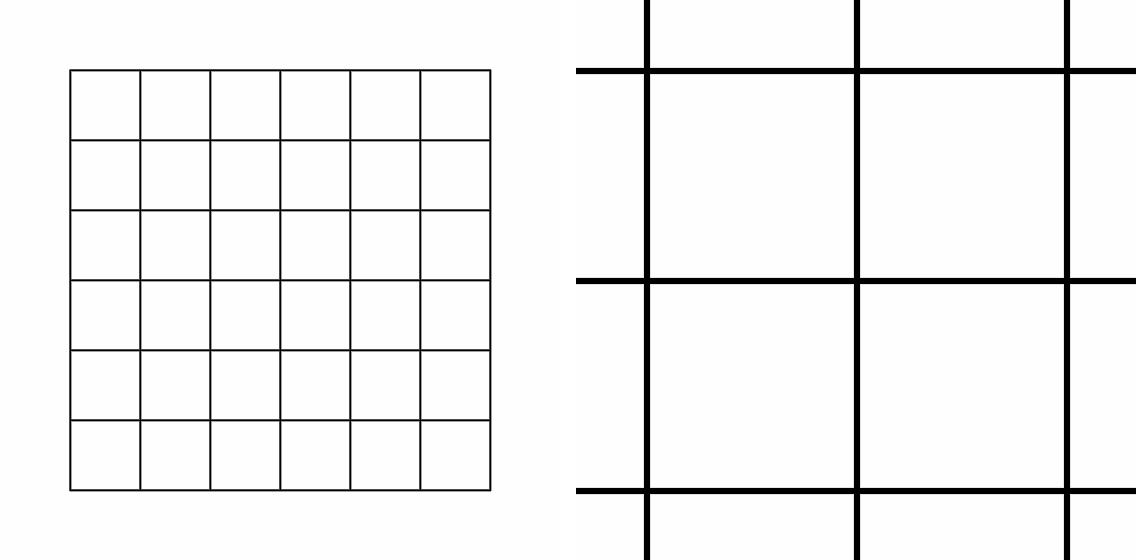
Left: the whole. Right: its middle third, enlarged.
A WebGL 1 fragment shader for this pattern:

```glsl
precision highp float;
// A six by six grid of square cells, ruled in thin black lines on white.

uniform vec2 u_resolution;

const float CELLS = 6.0;
const float CELL_SIZE = 0.125;
const float LINE_WIDTH = 0.0037;
const vec2 GRID_ORIGIN = vec2(0.1256, 0.1244);
const vec3 PAPER = vec3(0.998, 0.998, 0.996);
const vec3 INK = vec3(0.0);

// Distance from a coordinate to the nearest of the evenly spaced rules.
float ruleDistance(float across, float cellSize, float cells) {
  float index = clamp(floor(across / cellSize + 0.5), 0.0, cells);
  return abs(across - index * cellSize);
}

// Distance to round-ended strokes that run from 0 to span.
float strokeDistance(float across, float along, float cellSize, float cells, float width) {
  float span = cellSize * cells;
  float beyondEnd = max(abs(along - 0.5 * span) - 0.5 * span, 0.0);
  return length(vec2(ruleDistance(across, cellSize, cells), beyondEnd)) - 0.5 * width;
}

// Signed distance to the whole ruled grid.
float gridDistance(vec2 p, float cellSize, float cells, float width) {
  float vertical = strokeDistance(p.x, p.y, cellSize, cells, width);
  float horizontal = strokeDistance(p.y, p.x, cellSize, cells, width);
  return min(vertical, horizontal);
}

// Share of a pixel covered by a shape, from its signed distance.
float coverage(float dist, float pixel) {
  return clamp(0.5 - dist / pixel, 0.0, 1.0);
}

void main() {
  // Square canvas units, centred when the canvas is not square.
  float side = min(u_resolution.x, u_resolution.y);
  vec2 uv = (gl_FragCoord.xy - 0.5 * u_resolution) / side + 0.5;

  float dist = gridDistance(uv - GRID_ORIGIN, CELL_SIZE, CELLS, LINE_WIDTH);
  gl_FragColor = vec4(mix(PAPER, INK, coverage(dist, 1.0 / side)), 1.0);
}
```
